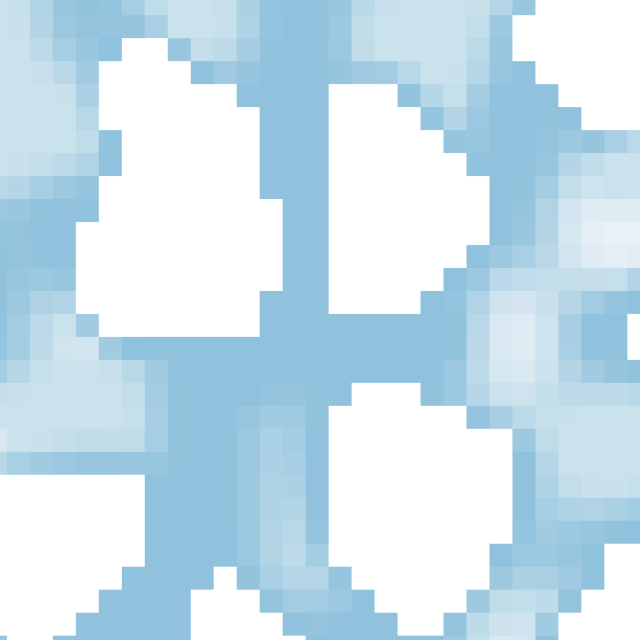
Give the GLSL for this pattern, as a three.js fragment shader.

```glsl
#define CELLS 27.85
#define CELL_SHIFT vec2(0.7, 0.81)
#define EDGE_SOFTNESS 0.03
#define WEB_SCALE 2.3
#define WEB_JITTER 0.8
#define WEB_HALF_WIDTH 0.195
#define CORNER_ROUNDING 14.0
#define PATCH_SCALE 6.0
#define DEEP_BLUE vec3(0.565, 0.76, 0.865)
#define PALE_BLUE vec3(0.79, 0.885, 0.925)
#define HIGHLIGHT vec3(0.95, 0.96, 0.98)

varying vec2 vUv;

vec2 hash2(vec2 p) {
  vec3 q = fract(p.xyx * vec3(0.1031, 0.1030, 0.0973));
  q += dot(q, q.yzx + 33.33);
  return fract((q.xx + q.yz) * q.zy);
}

float valueNoise(vec2 p) {
  vec2 i = floor(p);
  vec2 f = fract(p);
  f = f * f * (3.0 - 2.0 * f);
  float low = mix(hash2(i).x, hash2(i + vec2(1.0, 0.0)).x, f.x);
  float high = mix(hash2(i + vec2(0.0, 1.0)).x, hash2(i + 1.0).x, f.x);
  return mix(low, high, f.y);
}

// Vector from p to the scattered point of one lattice square
vec2 toPoint(vec2 p, vec2 square) {
  return square + 0.5 + WEB_JITTER * (hash2(square + 47.0) - 0.5) - p;
}

// Rounded distance to the nearest Voronoi border
float borderDistance(vec2 p) {
  vec2 base = floor(p);
  vec2 nearest = vec2(9.0);
  for (int y = -1; y <= 1; y++)
    for (int x = -1; x <= 1; x++) {
      vec2 r = toPoint(p, base + vec2(x, y));
      if (dot(r, r) < dot(nearest, nearest)) nearest = r;
    }
  float sum = 0.0;
  for (int y = -2; y <= 2; y++)
    for (int x = -2; x <= 2; x++) {
      vec2 r = toPoint(p, base + vec2(x, y));
      vec2 gap = r - nearest;
      if (dot(gap, gap) > 0.0001) {
        float d = dot(0.5 * (r + nearest), normalize(gap));
        sum += exp(-CORNER_ROUNDING * d);
      }
    }
  return -log(sum) / CORNER_ROUNDING;
}

// Flat colour of one mosaic cell: white hole or shaded blue band
vec3 cellColor(vec2 cell) {
  vec2 p = (cell + 0.5) / CELLS;
  vec2 warp = vec2(valueNoise(p * 5.0 + 11.0), valueNoise(p * 5.0 + 29.0)) - 0.5;
  float halfWidth = WEB_HALF_WIDTH + 0.1 * (valueNoise(p * 4.0 + 71.0) - 0.5);
  float depth = 1.0 - borderDistance(p * WEB_SCALE + 0.3 * warp) / halfWidth;
  if (depth < 0.0) return vec3(1.0);

  float patchLight = smoothstep(0.2, 0.75, valueNoise(p * PATCH_SCALE + 5.0));
  float light = patchLight * smoothstep(0.0, 0.65, depth);
  float glow = light * smoothstep(0.65, 0.95, valueNoise(p * PATCH_SCALE + 90.0));
  return mix(mix(DEEP_BLUE, PALE_BLUE, light), HIGHLIGHT, glow);
}

void main() {
  // Blend the four surrounding cells only in a thin seam
  vec2 g = vUv * CELLS + CELL_SHIFT - 0.5;
  vec2 cell = floor(g);
  vec2 seam = smoothstep(0.5 - EDGE_SOFTNESS, 0.5 + EDGE_SOFTNESS, fract(g));
  vec3 low = mix(cellColor(cell), cellColor(cell + vec2(1.0, 0.0)), seam.x);
  vec3 high = mix(cellColor(cell + vec2(0.0, 1.0)), cellColor(cell + 1.0), seam.x);
  gl_FragColor = vec4(mix(low, high, seam.y), 1.0);
}
```
